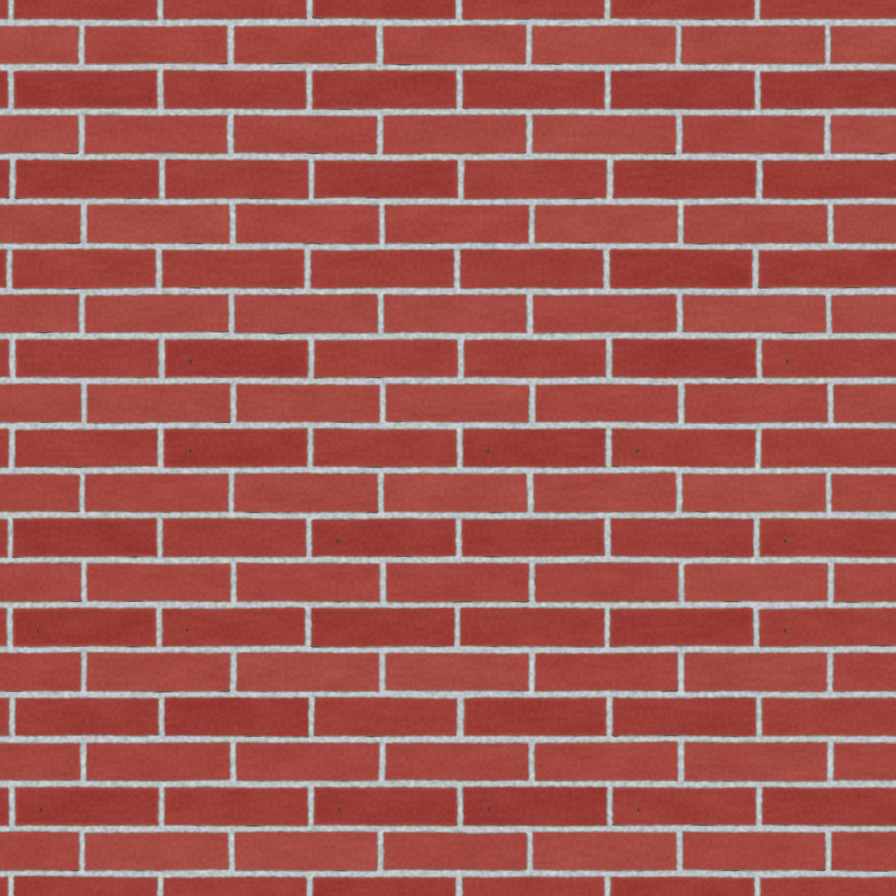
Give the GLSL for this texture, as a three.js fragment shader.

```glsl
// Red brick wall in running bond, 6 bricks across and 20 courses down, with pale joints.
// Each brick is a slightly tilted rounded box; wrapping gradient noise makes
// the ragged edges, grain, streaks and stains, and hashes vary the bricks.
varying vec2 vUv;

const vec2 BRICKS = vec2(6.0, 20.0);
const vec2 JOINT = vec2(0.0078, 0.0086);
const float SOFT = 0.0011;

const vec3 BRICK_LIGHT = vec3(0.645, 0.287, 0.257);
const vec3 BRICK_DEEP = vec3(0.607, 0.243, 0.220);
const vec3 BRICK_RIM = vec3(0.690, 0.300, 0.235);
const vec3 MORTAR_PALE = vec3(0.765, 0.770, 0.780);
const vec3 MORTAR_GREY = vec3(0.590, 0.605, 0.600);
const vec3 STAIN = vec3(0.270, 0.240, 0.230);

float hash(vec2 p, float salt) {
  vec3 q = fract(vec3(p.xyx + salt) * vec3(0.1031, 0.1030, 0.0973));
  q += dot(q, q.yzx + 33.33);
  return fract((q.x + q.y) * q.z);
}

// Contribution of one lattice corner, wrapped to the period
float corner(vec2 cell, vec2 f, vec2 offset, vec2 period) {
  float angle = 6.28318 * hash(mod(cell + offset, period), 7.3);
  return dot(vec2(cos(angle), sin(angle)), f - offset);
}

// Gradient noise that tiles over the canvas, about -0.7 to 0.7
float noise(vec2 uv, vec2 period) {
  vec2 p = uv * period;
  vec2 cell = floor(p);
  vec2 f = p - cell;
  vec2 u = f * f * f * (f * (f * 6.0 - 15.0) + 10.0);
  float low = mix(corner(cell, f, vec2(0.0), period),
                  corner(cell, f, vec2(1.0, 0.0), period), u.x);
  float high = mix(corner(cell, f, vec2(0.0, 1.0), period),
                   corner(cell, f, vec2(1.0), period), u.x);
  return mix(low, high, u.y);
}

float roundedBox(vec2 p, vec2 halfSize, float radius) {
  vec2 d = abs(p) - halfSize + radius;
  return length(max(d, 0.0)) + min(max(d.x, d.y), 0.0) - radius;
}

// Brick index in xy, canvas-unit offset from the brick centre in zw
vec4 brickCell(vec2 uv) {
  vec2 grid = uv * BRICKS;
  grid.y -= 0.5;
  float course = mod(floor(grid.y), BRICKS.y);
  float shift = mix(0.555, 0.075, mod(course, 2.0));
  grid.x -= shift + 0.03 * (hash(vec2(course, 3.0), 1.7) - 0.5);
  vec2 id = vec2(mod(floor(grid.x), BRICKS.x), course);
  return vec4(id, (fract(grid) - 0.5) / BRICKS);
}

vec3 brickColor(vec2 uv, vec2 id, vec2 p, float dist) {
  float odd = mod(id.y, 2.0);
  float tone = odd + 0.7 * (hash(id, 11.0) - 0.5);
  vec3 color = mix(BRICK_LIGHT, BRICK_DEEP, tone);

  // Streaks, broad blotches and grain
  color += 0.020 * noise(uv, vec2(36.0, 150.0));
  color += 0.028 * noise(uv, vec2(18.0, 40.0));
  color += 0.035 * noise(uv, vec2(230.0));

  // Warm rim, stronger on some bricks
  float rim = smoothstep(-0.0045, -0.001, dist);
  color = mix(color, BRICK_RIM, rim * (0.15 + 0.45 * hash(id, 23.0)));

  // Small pit in the left part of some bricks in the deeper courses
  float pitted = odd * step(0.4, hash(vec2(id.y, 5.0), 31.0)) * step(0.4, hash(id, 37.0));
  vec2 pit = (p - vec2(-0.0515, -0.0035)) / vec2(0.0018, 0.0028);
  float pitMask = 1.0 - smoothstep(0.4, 1.2, length(pit));
  return mix(color, STAIN, 0.85 * pitted * pitMask);
}

vec3 mortarColor(vec2 uv, float dist) {
  float grain = noise(uv, vec2(210.0)) + 0.6 * noise(uv, vec2(90.0, 120.0));
  float crown = smoothstep(0.0, 0.0030, dist);
  return mix(MORTAR_GREY, MORTAR_PALE, crown * 0.9 + 0.05) + 0.11 * grain;
}

void main() {
  vec2 uv = vUv;

  // Wavy courses and ragged edges
  vec2 warp = 0.0011 * vec2(noise(uv, vec2(20.0, 24.0)), noise(uv, vec2(14.0, 30.0)));
  warp += 0.0009 * vec2(noise(uv, vec2(130.0)), noise(uv, vec2(110.0, 140.0)));
  vec4 cell = brickCell(uv + warp);
  vec2 id = cell.xy;
  vec2 p = cell.zw;

  // Slight tilt and size change per brick
  vec2 tilted = p;
  tilted.y += p.x * 0.014 * (hash(id, 41.0) - 0.5);
  vec2 halfSize = 0.5 * (1.0 / BRICKS - JOINT);
  halfSize += 0.0009 * (vec2(hash(id, 43.0), hash(id, 47.0)) - 0.5);
  float dist = roundedBox(tilted, halfSize, 0.0014);

  float brick = 1.0 - smoothstep(-SOFT, SOFT, dist);
  vec3 color = mix(mortarColor(uv, dist), brickColor(uv, id, p, dist), brick);

  // Thin contact shadow, with patchy dark stains under the bricks
  float edge = 1.0 - smoothstep(0.0, 0.0016, abs(dist - 0.0006));
  float under = smoothstep(0.0, 0.002, -tilted.y - halfSize.y + 0.002);
  float patchy = smoothstep(0.12, 0.42, noise(uv, vec2(30.0, 40.0)));
  color = mix(color, STAIN, edge * (0.12 + under * (0.10 + 0.50 * patchy)));

  gl_FragColor = vec4(color, 1.0);
}
```
